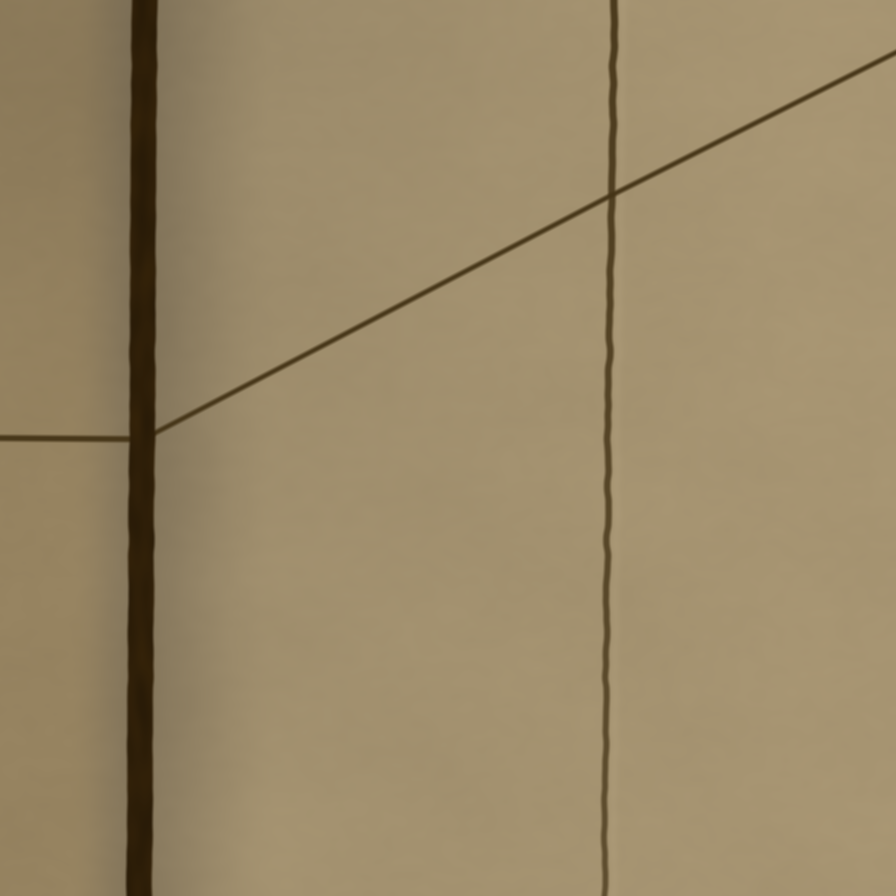
A WebGL 1 fragment shader for this texture:

```glsl
precision highp float;
// Warm beige panels divided by a broad dark gap, a fine wavering seam and a
// slanted joint. Lines are soft distance bands over smooth shading gradients,
// with gradient noise for faint mottling and ragged edges.

uniform vec2 u_resolution;

#define PANEL_COLOR vec3(0.640, 0.570, 0.436)
#define SIDE_COLOR vec3(0.575, 0.502, 0.368)
#define SHADE_COLOR vec3(0.505, 0.450, 0.350)
#define GAP_COLOR vec3(0.180, 0.118, 0.030)
#define LINE_COLOR vec3(0.265, 0.200, 0.085)
#define GAP_HALF_WIDTH 0.0143
#define SEAM_HALF_WIDTH 0.0032
#define JOINT_HALF_WIDTH 0.0027
#define EDGE_SOFTNESS 0.0024
#define MOTTLE 0.022
#define WAVER 0.0022

vec2 gradientAt(vec2 cell) {
    float h = fract(sin(dot(cell, vec2(127.1, 311.7))) * 43758.5);
    return vec2(cos(h * 6.2832), sin(h * 6.2832));
}

float gradientNoise(vec2 p) {
    vec2 i = floor(p);
    vec2 f = p - i;
    vec2 u = f * f * f * (f * (f * 6.0 - 15.0) + 10.0);
    float a = dot(gradientAt(i), f);
    float b = dot(gradientAt(i + vec2(1.0, 0.0)), f - vec2(1.0, 0.0));
    float c = dot(gradientAt(i + vec2(0.0, 1.0)), f - vec2(0.0, 1.0));
    float d = dot(gradientAt(i + 1.0), f - 1.0);
    return mix(mix(a, b, u.x), mix(c, d, u.x), u.y);
}

float layeredNoise(vec2 p) {
    float sum = 0.0;
    float weight = 0.5;
    for (int i = 0; i < 4; i++) {
        sum += weight * gradientNoise(p);
        p = p * 2.1 + 7.3;
        weight *= 0.5;
    }
    return sum;
}

float segmentDistance(vec2 p, vec2 a, vec2 b) {
    vec2 ab = b - a;
    float t = clamp(dot(p - a, ab) / dot(ab, ab), 0.0, 1.0);
    return length(p - a - ab * t);
}

float band(float dist, float halfWidth) {
    float soft = max(EDGE_SOFTNESS, 0.75 / u_resolution.y);
    return 1.0 - smoothstep(halfWidth - soft, halfWidth + soft, dist);
}

void main() {
    vec2 uv = gl_FragCoord.xy / u_resolution;

    // Positions of the two near-vertical lines
    float gapX = mix(0.1555, 0.1612, uv.y);
    float fromGap = uv.x - gapX;
    float ragged = WAVER * gradientNoise(vec2(uv.y * 48.0, 2.5));
    float seamX = 0.6745 + 0.006 * uv.y + 0.0055 * uv.y * uv.y;
    float fromSeam = uv.x - seamX - ragged;

    // Panel shading, darker beside the gap and towards the top
    vec3 right = mix(SHADE_COLOR, PANEL_COLOR, smoothstep(-0.05, 0.16, fromGap));
    right *= 1.0 - 0.055 * uv.y * (1.0 - smoothstep(0.2, 0.75, uv.x));
    right *= 1.0 + 0.02 * smoothstep(0.45, 1.0, uv.x);
    vec3 left = mix(SIDE_COLOR, SHADE_COLOR, smoothstep(-0.08, 0.0, fromGap));
    left *= 1.02 - 0.07 * smoothstep(0.45, 1.0, uv.y);
    vec3 color = mix(left, right, smoothstep(-0.004, 0.004, fromGap));

    // Broad stains and finer grain
    float stains = layeredNoise(uv * vec2(5.0, 7.0));
    float grain = gradientNoise(uv * vec2(45.0, 65.0));
    color += MOTTLE * (stains + 0.3 * grain) * vec3(1.0, 0.95, 0.8);

    // Pale rim along the right side of the seam
    color += 0.016 * exp(-pow((fromSeam - 0.010) / 0.005, 2.0));

    // Fine seam, fainter near the bottom
    float seam = band(abs(fromSeam), SEAM_HALF_WIDTH + 0.0009 * uv.y);
    color = mix(color, LINE_COLOR, seam * mix(0.72, 0.92, uv.y));

    // Slanted joint bends slightly at the seam; the left joint is level
    vec2 bend = vec2(0.681, 0.7813);
    float slant = min(segmentDistance(uv, vec2(0.165, 0.5126), bend),
                      segmentDistance(uv, bend, vec2(1.02, 0.9514)));
    color = mix(color, LINE_COLOR, 0.95 * band(slant, JOINT_HALF_WIDTH));
    float level = segmentDistance(uv, vec2(-0.02, 0.5112), vec2(0.158, 0.5098));
    color = mix(color, LINE_COLOR, 0.95 * band(level, JOINT_HALF_WIDTH + 0.0006));

    // Broad gap with a slightly uneven edge and warm core
    float gap = band(abs(fromGap + 0.5 * ragged), GAP_HALF_WIDTH);
    vec3 gapColor = GAP_COLOR * (1.0 + 0.25 * gradientNoise(uv * vec2(60.0, 18.0)));
    color = mix(color, gapColor, gap);

    gl_FragColor = vec4(clamp(color, 0.0, 1.0), 1.0);
}
```
